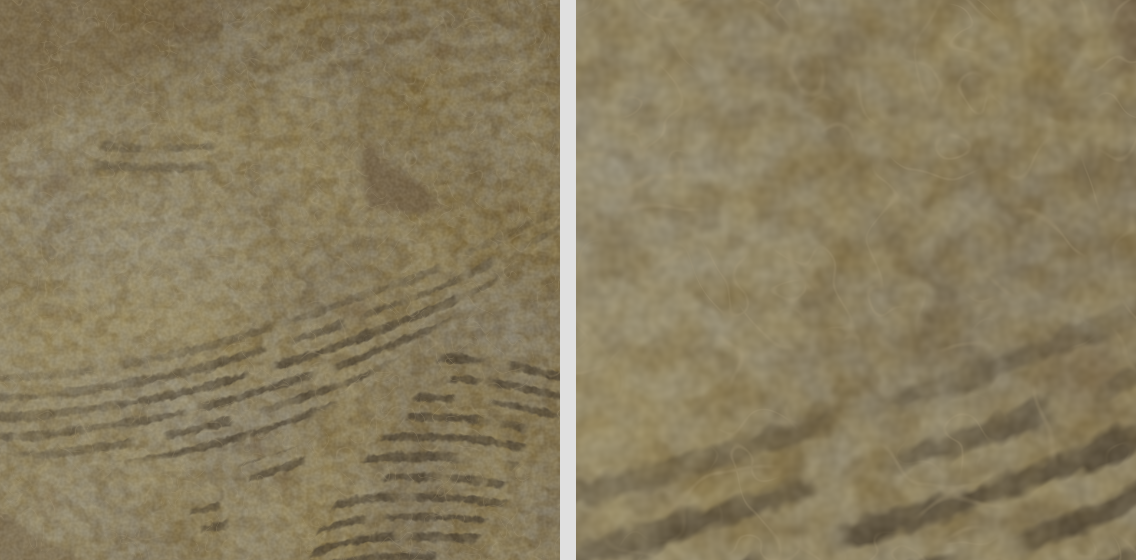
Left: the whole. Right: its middle third, enlarged.
Write a Shadertoy shader that draws this texture.

```glsl
const vec3 OLIVE = vec3(0.492, 0.434, 0.308);
const vec3 PALE = vec3(0.582, 0.540, 0.424);
const vec3 UMBER = vec3(0.440, 0.372, 0.272);
const vec3 RUST = vec3(0.400, 0.305, 0.200);
const vec3 INK = vec3(0.315, 0.275, 0.210);
const vec3 FIBRE = vec3(0.660, 0.600, 0.470);
const vec3 WARMTH = vec3(0.012, -0.002, -0.042); // shift from grey to ochre
const float PITCH = 0.0355;       // distance between stripes
const float STRIPE_HALF = 0.0074; // half thickness of a stripe
const float STRIPE_SOFT = 0.0034; // blur of its edge
const float MOTTLE = 0.42;
const float SPOTS = 0.46;
const float GRAIN = 0.042;
const int SMUDGES = 14;

vec2 hash2(vec2 p) {
    vec3 q = fract(vec3(p.xyx) * vec3(0.1031, 0.1030, 0.0973));
    q += dot(q, q.yzx + 33.33);
    return fract((q.xx + q.yz) * q.zy);
}

vec2 gradient(vec2 cell) {
    float angle = 6.2832 * hash2(cell).x;
    return vec2(cos(angle), sin(angle));
}

// Gradient noise, roughly -0.7 to 0.7
float noise(vec2 p) {
    vec2 i = floor(p), f = p - i;
    vec2 u = f * f * f * (f * (f * 6.0 - 15.0) + 10.0);
    vec2 e = vec2(1.0, 0.0);
    float low = mix(dot(gradient(i), f), dot(gradient(i + e.xy), f - e.xy), u.x);
    float high = mix(dot(gradient(i + e.yx), f - e.yx), dot(gradient(i + e.xx), f - e.xx), u.x);
    return mix(low, high, u.y);
}

float fbm(vec2 p) {
    float sum = 0.0, amp = 1.0;
    for (int i = 0; i < 4; i++) {
        sum += amp * noise(p);
        p = mat2(1.6, 1.2, -1.2, 1.6) * p + 17.3;
        amp *= 0.6;
    }
    return sum;
}

// Worn parallel strokes; q.x runs along them, q.y across
float stripes(vec2 q, float centre, float reach, float seed) {
    float row = floor(q.y / PITCH + 0.5);
    vec2 rnd = hash2(vec2(row + 50.0, seed));
    float ragged = 0.0045 * noise(q * 62.0 + seed) + 0.003 * noise(q * 130.0 + seed);
    float across = q.y - row * PITCH + ragged;
    float width = STRIPE_HALF * (0.95 + 0.7 * noise(vec2(q.x * 24.0, row * 5.3 + seed)));
    float line = 1.0 - smoothstep(width - STRIPE_SOFT, width + STRIPE_SOFT, abs(across));
    float along = abs(q.x - centre - 0.05 * (rnd.x - 0.5)) - reach * (0.82 + 0.35 * rnd.y);
    float ends = 1.0 - smoothstep(-0.008, 0.005, along + ragged);
    float wear = smoothstep(-0.36, -0.08, noise(vec2(q.x * 13.0, row * 7.31 + seed)) + 8.0 * ragged);
    return line * ends * wear * (0.86 + 0.6 * noise(q * 50.0));
}

// Window that keeps a few rows of a stripe group
float rows(float y, float low, float high) {
    return smoothstep(low - 0.008, low, y) * (1.0 - smoothstep(high, high + 0.008, y));
}

float allStripes(vec2 p) {
    // Long band rising to the right
    float d = p.y - 0.22 - 0.30 * pow(max(p.x, 0.0), 1.7) + 0.008 * noise(p * 5.0);
    float band = stripes(vec2(p.x, d), 0.45, 0.62, 3.0) * rows(d, -0.085, 0.122);
    band *= 1.0 - smoothstep(0.0, 0.05, p.x - 0.76 - 3.0 * d);
    band *= smoothstep(-0.04, 0.06, p.x - 0.34 + 6.0 * (d + 0.085) - 9.0 * max(d - 0.02, 0.0));
    band *= 0.62 + 0.34 * smoothstep(0.15, 0.45, p.x) - 0.36 * smoothstep(0.68, 0.92, p.x);
    band *= 1.0 - 0.5 * smoothstep(0.04, 0.12, d);

    // Arched stack at the lower right
    float x = p.x - 0.73;
    float arch = p.y + x * x * (x < 0.0 ? 1.1 : 0.5) - 0.008 + 0.006 * noise(p * 6.0);
    float stack = stripes(vec2(p.x, arch), 0.66 + 0.78 * arch, 0.132, 11.0) * rows(arch, -0.02, 0.375);

    // Sagging pair at the upper left
    float sag = p.y - 0.735 - 0.5 * (p.x - 0.28) * (p.x - 0.28);
    float pair = 0.5 * stripes(vec2(p.x, sag), 0.28, 0.115, 23.0) * rows(sag, -0.05, 0.015);

    // Short dabs below the band
    float slope = p.y - 0.157 - 0.32 * (p.x - 0.48);
    float dabs = stripes(vec2(p.x, slope), 0.48, 0.055, 31.0) * rows(slope, -0.015, 0.025);
    float low = p.y - 0.06 - 0.2 * (p.x - 0.39);
    dabs += stripes(vec2(p.x, low), 0.39, 0.024, 41.0) * rows(low, -0.015, 0.05);
    return clamp(max(max(band, stack), max(pair, 0.85 * dabs)), 0.0, 1.0);
}

// Brown three-cornered blot with a thin tail
float stain(vec2 p) {
    vec2 c = p + 0.014 * vec2(fbm(p * 18.0), fbm(p * 18.0 + 40.0));
    float right = dot(c - vec2(0.688, 0.716), vec2(0.64, 0.77));
    float inside = max(max(0.622 - c.y, 0.655 - c.x), max(right, c.x - 0.80));
    float blot = 1.0 - smoothstep(-0.012, 0.010, inside);
    vec2 a = p - vec2(0.632, 0.805), b = vec2(0.062, -0.098);
    float t = clamp(dot(a, b) / dot(b, b), 0.0, 1.0);
    float bow = 0.01 * sin(3.1416 * t);
    float tail = 1.0 - smoothstep(0.001, 0.005 + 0.006 * t, length(a - b * t + bow));
    return max(blot, 0.7 * tail * t);
}

float hairs(vec2 p, float scale) {
    vec2 w = p + 0.016 * vec2(noise(p * 22.0), noise(p * 22.0 + 30.0));
    float line = 1.0 - smoothstep(0.0, 0.06, abs(noise(w * scale + 70.0)));
    return line * smoothstep(0.04, 0.28, noise(p * 17.0 + scale));
}

void mainImage(out vec4 fragColor, in vec2 fragCoord) {
    vec2 p = fragCoord / iResolution.xy;
    vec2 warped = p + 0.010 * vec2(noise(p * 48.0), noise(p * 48.0 + 21.0));

    // Mottled ground with broad light and dark areas
    float tone = 0.44 + MOTTLE * fbm(p * 5.0);
    tone += SPOTS * (smoothstep(-0.28, 0.12, noise(warped * vec2(30.0, 38.0))) - 0.7);
    tone += 0.34 * noise(warped * 66.0);
    tone += 0.50 * exp(-6.0 * dot(p - vec2(0.2, 0.42), p - vec2(0.2, 0.42)));
    tone -= 0.42 * smoothstep(0.72, 1.05, p.y) + 0.14 * smoothstep(0.5, 1.0, p.x);
    float streak = noise(vec2(warped.x * 10.0, (warped.y - 0.2 * p.x) * 44.0));
    tone += (0.22 + 0.3 * smoothstep(0.75, 0.95, p.y)) * streak;
    vec3 color = mix(OLIVE, PALE, clamp(tone, -0.6, 1.2));
    color += WARMTH * (noise(p * 52.0 + 5.0) + 1.2 * noise(p * 6.0 + 55.0));

    // Brown corners, blot and scattered smudges
    float edge = p.y - 0.71 - 0.75 * p.x + 0.4 * p.x * p.x + 0.02 * fbm(p * 9.0);
    float corner = 0.40 * smoothstep(-0.015, 0.04, edge) * (1.0 - smoothstep(0.3, 0.6, p.x));
    float foot = 0.45 * (1.0 - smoothstep(0.08, 0.1, 0.64 * p.x + p.y + 0.01 * fbm(p * 12.0)));
    color = mix(color, UMBER, max(corner, foot));
    color = mix(color, UMBER, 0.74 * stain(p));
    for (int i = 0; i < SMUDGES; i++) {
        vec2 at = hash2(vec2(float(i) * 3.7 + 1.0, 8.0));
        vec2 r = p - at + 0.03 * vec2(noise(p * 40.0), noise(p * 40.0 + 9.0));
        float size = mix(0.008, 0.024, hash2(vec2(float(i), 19.0)).y);
        color = mix(color, RUST, 0.30 * exp(-dot(r, r) / (size * size)));
    }

    color = mix(color, INK, 0.80 * allStripes(p));

    // Pale hairline fibres and fine grain
    color = mix(color, FIBRE, 0.24 * max(hairs(p, 26.0), hairs(p + 3.0, 41.0)));
    color += GRAIN * (noise(p * 170.0) + 0.8 * noise(p * 100.0 + 12.0));
    fragColor = vec4(color, 1.0);
}
```
